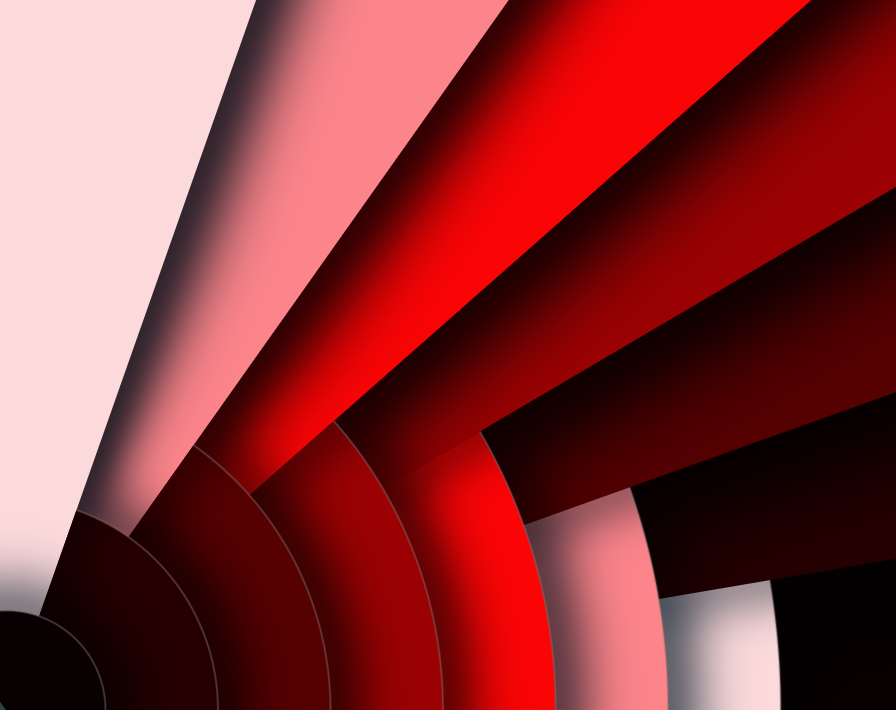
A Shadertoy shader for this background:

```glsl
#define CENTER vec2(0.0085, 0.0)
#define FIRST_RADIUS 0.1400
#define RADIUS_STEP 0.1585
#define RAY_SHADOW_WIDTH 0.062
#define RAY_SHADOW_GROWTH 0.010
#define ARC_SHADOW_WIDTH 0.060
#define SHADOW_TINT vec3(0.20, 0.28, 0.33)
#define RIM_COLOR vec3(0.52, 0.42, 0.42)
#define RIM_WIDTH 0.0011

const int LAYERS = 7;

// Ray angles in degrees; the two outer ones lie beyond the canvas
const float RAY_ANGLE[8] = float[8](126.0, 70.6, 54.7, 41.4, 30.45, 19.65, 9.65, -12.0);

const vec3 PALETTE[7] = vec3[7](
    vec3(0.99, 0.855, 0.86),
    vec3(0.99, 0.52, 0.545),
    vec3(0.985, 0.015, 0.02),
    vec3(0.61, 0.005, 0.01),
    vec3(0.335, 0.0, 0.005),
    vec3(0.15, 0.0, 0.005),
    vec3(0.035, 0.0, 0.005));

// Signed distance to a ray through the center, positive above it
float aboveRay(vec2 p, int index) {
    float angle = radians(RAY_ANGLE[index]);
    return p.y * cos(angle) - p.x * sin(angle);
}

float arcRadius(int index) {
    return FIRST_RADIUS + RADIUS_STEP * float(index);
}

float coverage(float d, float pixel) {
    return clamp(d / pixel + 0.5, 0.0, 1.0);
}

// Soft falloff away from a casting edge
float softShadow(float d, float width) {
    float t = max(d, 0.0) / width;
    return exp(-t * t);
}

vec3 shade(vec3 color, float rayShadow, float arcShadow) {
    float shadow = 1.0 - (1.0 - rayShadow) * (1.0 - arcShadow);
    return color * mix(vec3(1.0), SHADOW_TINT, shadow);
}

void mainImage(out vec4 fragColor, in vec2 fragCoord) {
    vec2 p = fragCoord / iResolution.y - CENTER;
    float pixel = 1.0 / iResolution.y;
    float r = length(p);
    vec3 color = PALETTE[LAYERS - 1];

    // Wedges, from the lowest up to the pale one in front
    float spread = mix(0.45, 1.0, smoothstep(0.0, 0.8, r));
    for (int k = LAYERS - 1; k >= 0; k--) {
        float width = (RAY_SHADOW_WIDTH + RAY_SHADOW_GROWTH * float(k)) * spread;
        float rayShadow = softShadow(-aboveRay(p, k), width);
        float arcShadow = 0.6 * softShadow(r - arcRadius(k), ARC_SHADOW_WIDTH);
        vec3 wedge = shade(PALETTE[k], rayShadow, arcShadow);
        color = mix(color, wedge, coverage(aboveRay(p, k + 1), pixel));
    }

    // Rings, from the widest in to the central disc
    for (int j = LAYERS - 1; j >= 0; j--) {
        float radius = arcRadius(j);
        float below = -aboveRay(p, j);
        float rayShadow = 0.45 * softShadow(below, 0.05);
        float arcShadow = 0.75 * softShadow(r - radius + RADIUS_STEP, ARC_SHADOW_WIDTH);
        vec3 ring = PALETTE[LAYERS - 1 - j];
        if (j > 0) ring = shade(ring, rayShadow, arcShadow);

        // Thin light rim along the outer edge
        float rim = 1.0 - smoothstep(0.0, RIM_WIDTH + pixel, abs(r - radius));
        float inside = coverage(below, pixel);
        color = mix(color, ring, coverage(radius - r, pixel) * inside);
        color = mix(color, RIM_COLOR, 0.5 * rim * inside);
    }

    fragColor = vec4(color, 1.0);
}
```
